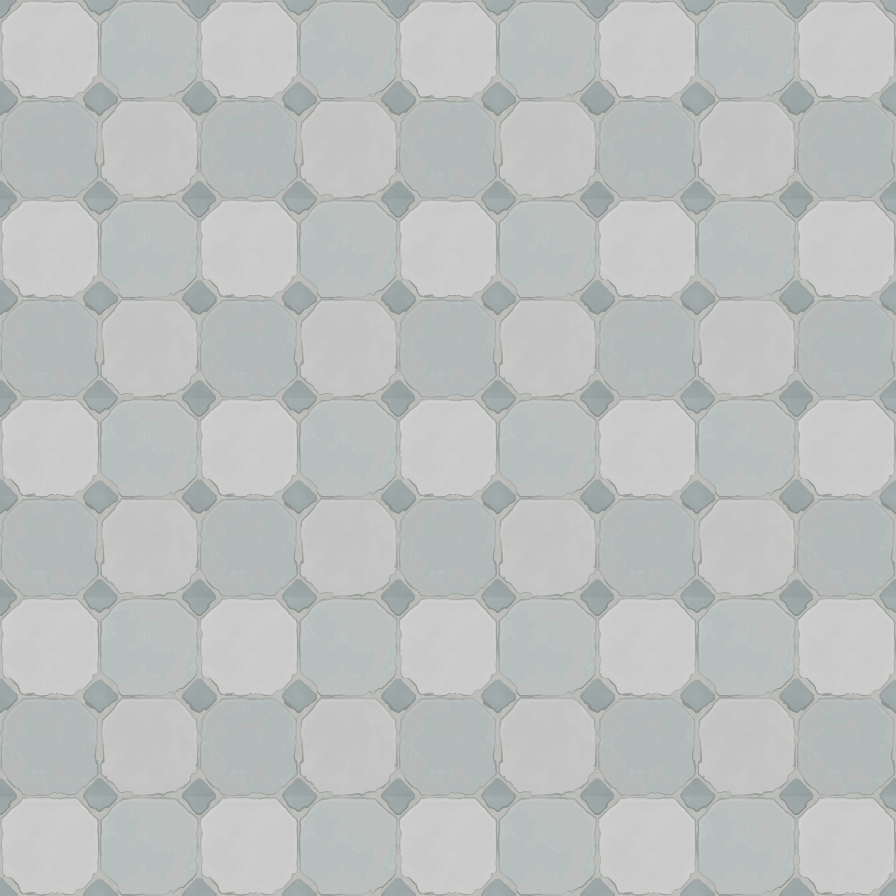
Give the GLSL for this pattern, as a Shadertoy shader.

```glsl
const float TILES = 9.0;        // tiles along the canvas height
const float PERIOD = 2.0;       // tiles before the wear repeats

const vec3 PALE = vec3(0.785, 0.785, 0.783);
const vec3 MARBLE = vec3(0.732, 0.740, 0.736);
const vec3 MARBLE_TINT = vec3(0.700, 0.738, 0.738);
const vec3 INSET = vec3(0.615, 0.655, 0.655);
const vec3 GROUT = vec3(0.735, 0.740, 0.725);
const vec3 CREVICE = vec3(0.50, 0.53, 0.52);

float hash(vec2 p) {
    vec3 q = fract(vec3(p.xyx) * 0.1031);
    q += dot(q, q.yzx + 33.33);
    return fract((q.x + q.y) * q.z);
}

// Value noise whose lattice wraps after the given number of cells
float wrappedNoise(vec2 p, float wrap) {
    vec2 i = floor(p), f = fract(p);
    vec2 u = f * f * (3.0 - 2.0 * f);
    vec2 a = mod(i, wrap), b = mod(i + 1.0, wrap);
    float seed = wrap * 3.0;
    return mix(mix(hash(a + seed), hash(vec2(b.x, a.y) + seed), u.x),
               mix(hash(vec2(a.x, b.y) + seed), hash(b + seed), u.x), u.y);
}

float fbm(vec2 p, float frequency) {
    float sum = 0.0, weight = 0.5;
    for (int octave = 0; octave < 4; octave++) {
        sum += weight * wrappedNoise(p * frequency, frequency * PERIOD);
        frequency *= 2.0;
        weight *= 0.5;
    }
    return sum / 0.9375;
}

float octagon(vec2 p, float halfWidth, float cornerSum) {
    p = abs(p);
    return max(max(p.x, p.y) - halfWidth, (p.x + p.y - cornerSum) * 0.7071);
}

float diamond(vec2 p, float radius) {
    p = abs(p);
    float straight = (p.x + p.y - radius) * 0.7071;
    return max(straight, max(p.x, p.y) - radius * 0.9);
}

float fill(float d, float aa) {
    return 1.0 - smoothstep(-aa, aa, d);
}

float stroke(float d, float width, float aa) {
    return 1.0 - smoothstep(width - aa * 0.5, width + aa, abs(d));
}

// Swirled flakes built by bending one noise field with another
float marbling(vec2 p) {
    vec2 bend = vec2(fbm(p, 3.0), fbm(p + 0.71, 4.0)) - 0.5;
    return fbm(p + bend * 0.7, 5.0);
}

vec3 tileColor(vec2 p, vec2 cell) {
    float pale = 1.0 - mod(cell.x + cell.y, 2.0);
    float oddRow = mod(cell.y, 2.0);
    float swirl = marbling(p);
    float tint = smoothstep(0.44, 0.56, swirl);
    float vein = stroke(swirl - 0.53, 0.012, 0.02);
    vec3 marble = mix(MARBLE, MARBLE_TINT, tint * 0.75) + vein * 0.018;
    vec3 plain = PALE + (swirl - 0.5) * 0.035;
    return mix(marble, plain, pale) + 0.009 - 0.022 * oddRow;
}

vec3 insetColor(vec2 p, vec2 corner, vec2 offset, float aa) {
    float seam = mod(corner.y, 2.0);
    float upper = smoothstep(-aa, aa, offset.y);
    return INSET + (fbm(p, 6.0) - 0.5) * 0.06 + seam * (0.012 - 0.026 * upper);
}

void mainImage(out vec4 fragColor, in vec2 fragCoord) {
    vec2 p = fragCoord / iResolution.y * TILES;
    float aa = 0.6 * TILES / iResolution.y;
    vec2 cell = floor(p), corner = floor(p + 0.5);
    vec2 local = p - cell - 0.5, offset = p - corner;

    // Chipped edges, strongest along the lower sides
    float lower = smoothstep(0.35, -0.4, local.y);
    float chips = smoothstep(0.42, 0.72, fbm(p, 7.0));
    float ripple = fbm(p, 12.0) - 0.5;
    float tileEdge = octagon(local, 0.484, 0.755)
                   + chips * mix(0.014, 0.038, lower) + ripple * 0.014;
    float insetLower = smoothstep(0.1, -0.1, offset.y);
    float insetEdge = diamond(offset, 0.192)
                    + chips * mix(0.008, 0.026, insetLower) + ripple * 0.016;

    // Grout, tiles and corner insets
    vec3 color = GROUT + (fbm(p, 16.0) - 0.5) * 0.05;
    color = mix(color, tileColor(p, cell), fill(tileEdge, aa));
    color = mix(color, insetColor(p, corner, offset, aa), fill(insetEdge, aa));

    // Uneven dark crevices with a faint bevel just inside
    float broken = smoothstep(0.3, 0.65, fbm(p + 0.37, 4.0));
    float tileLine = stroke(tileEdge - 0.004, 0.006, aa) * mix(0.22, 0.68, broken * mix(0.6, 1.0, lower));
    float insetLine = stroke(insetEdge - 0.004, 0.007, aa) * mix(0.35, 0.75, insetLower);
    color += 0.018 * stroke(tileEdge + 0.022, 0.008, aa) * (1.0 - lower);
    color = mix(color, CREVICE, max(tileLine, insetLine));

    fragColor = vec4(color, 1.0);
}
```
